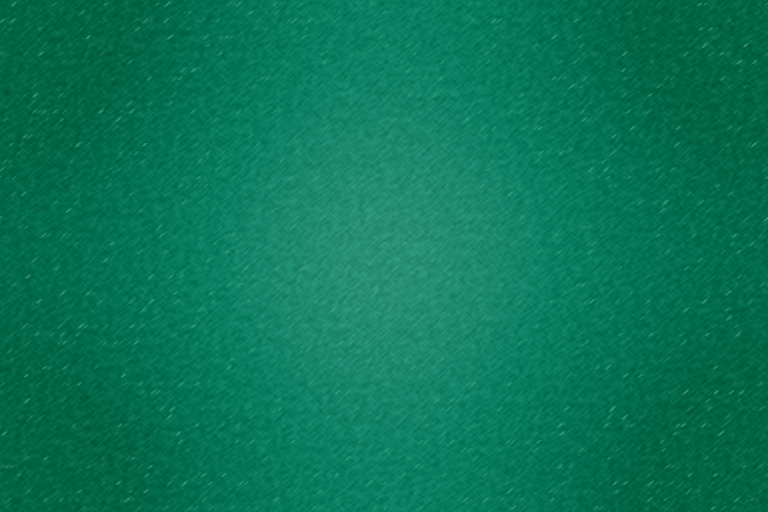
A Shadertoy shader for this texture:

```glsl
const float PI = 3.14159265;

vec2 hash22(vec2 cell, float seed) {
    vec3 q = fract((cell.xyx + seed) * vec3(0.1031, 0.1030, 0.0973));
    q += dot(q, q.yzx + 33.33);
    return fract((q.xx + q.yz) * q.zy);
}

// Slanted lattice: x counts threads across, y counts steps along them.
// grid = (threads per width, slant shift per height, steps per height)
vec2 slant(vec2 uv, vec3 grid) {
    return vec2(grid.x * uv.x - grid.y * uv.y, grid.z * uv.y);
}

// Bring a lattice cell back into the base tile.
vec2 wrapCell(vec2 cell, vec3 grid) {
    float row = floor((cell.y + 0.5) / grid.z);
    cell += row * vec2(grid.y, -grid.z);
    return vec2(mod(cell.x + 0.5, grid.x) - 0.5, cell.y);
}

float cornerSlope(vec2 cell, vec2 offset, vec3 grid, float seed) {
    float angle = 2.0 * PI * hash22(floor(wrapCell(cell, grid) + 0.5), seed).x;
    return dot(vec2(cos(angle), sin(angle)), offset);
}

// Tiling gradient noise on the slanted lattice
float gradientNoise(vec2 uv, vec3 grid, float seed) {
    vec2 p = slant(uv, grid);
    vec2 cell = floor(p);
    vec2 f = p - cell;
    vec2 w = f * f * f * (f * (f * 6.0 - 15.0) + 10.0);
    vec2 e = vec2(1.0, 0.0);
    float low = mix(cornerSlope(cell, f, grid, seed),
                    cornerSlope(cell + e.xy, f - e.xy, grid, seed), w.x);
    float high = mix(cornerSlope(cell + e.yx, f - e.yx, grid, seed),
                     cornerSlope(cell + e.xx, f - e.xx, grid, seed), w.x);
    return mix(low, high, w.y);
}

// Sparse short light fibres, one at most per cell
float fibres(vec2 uv, vec3 grid, float density, float seed) {
    vec2 p = slant(uv, grid);
    vec2 cell = floor(p);
    vec2 id = floor(wrapCell(cell, grid) + 0.5);
    vec2 chance = hash22(id, seed);
    vec2 size = hash22(id, seed + 17.0);
    vec2 d = abs(p - cell - 0.5);
    float across = 1.0 - smoothstep(0.05, 0.48, d.x);
    float along = 1.0 - smoothstep(0.1, mix(0.25, 0.5, size.x), d.y);
    return step(chance.x, density) * mix(0.25, 1.0, size.y * size.y) * across * along;
}

// Periodic glow distance: 0 in the middle, largest in the corners
float glowDistance(vec2 uv, float heightWeight) {
    vec2 s = sin(PI * (uv - 0.5));
    return s.x * s.x + heightWeight * s.y * s.y;
}

vec3 feltColor(float d) {
    vec3 heart = vec3(0.155, 0.560, 0.455);
    vec3 light = vec3(0.110, 0.540, 0.430);
    vec3 middle = vec3(0.035, 0.500, 0.380);
    vec3 deep = vec3(0.008, 0.450, 0.330);
    vec3 rim = vec3(0.004, 0.395, 0.268);
    vec3 color = mix(heart, light, smoothstep(0.0, 0.16, d));
    color = mix(color, middle, clamp((d - 0.16) / 0.26, 0.0, 1.0));
    color = mix(color, deep, clamp((d - 0.42) / 0.38, 0.0, 1.0));
    return mix(color, rim, clamp((d - 0.80) / 0.35, 0.0, 1.0));
}

void mainImage(out vec4 fragColor, in vec2 fragCoord) {
    vec2 uv = fragCoord / iResolution.xy;
    float d = glowDistance(uv, 0.42);

    // Soft mottling and two crossing thread directions
    float grain = 0.035 * gradientNoise(uv, vec3(150.0, 0.0, 100.0), 3.0);
    grain += 0.022 * gradientNoise(uv, vec3(63.0, 0.0, 42.0), 11.0);
    grain += 0.065 * gradientNoise(uv, vec3(180.0, 120.0, 70.0), 23.0);
    grain += 0.035 * gradientNoise(uv, vec3(192.0, -128.0, 84.0), 41.0);

    vec3 color = feltColor(d) + grain * vec3(0.75, 1.0, 0.95);

    // Light fibres, clearer towards the rim
    vec3 fibreColor = vec3(0.36, 0.69, 0.57);
    float fibre = fibres(uv, vec3(150.0, 100.0, 62.0), 0.13, 57.0);
    color = mix(color, fibreColor, fibre * mix(0.4, 0.6, smoothstep(0.1, 1.0, d)));

    fragColor = vec4(clamp(color, 0.0, 1.0), 1.0);
}
```
